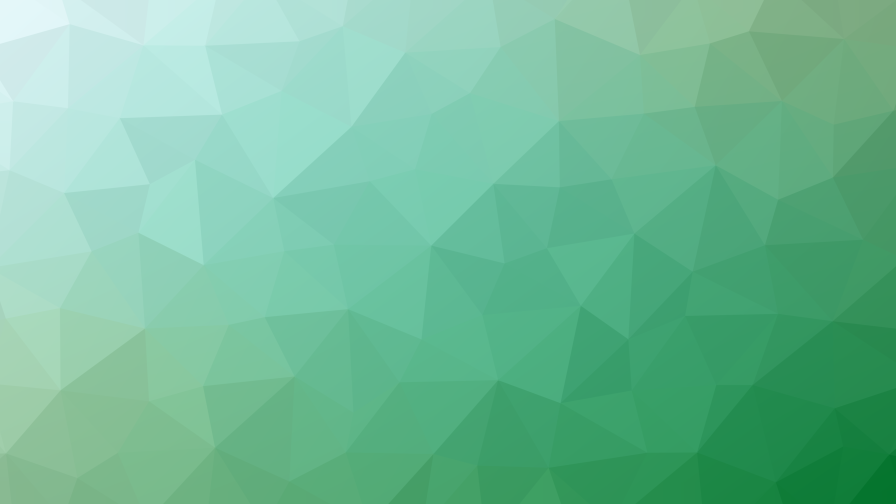
A Shadertoy shader for this background:

```glsl
const float CELL = 0.139;              // mesh spacing, in canvas heights
const vec2 MESH_ORIGIN = vec2(0.0, 0.086);
const float JITTER = 0.28;             // vertex shift, in cells
const float FLATNESS = 0.8;            // 0 = smooth gradient, 1 = flat facets
const float TONE_RANGE = 0.016;        // brightness spread between facets
const float PATCH_RANGE = 0.010;       // brightness spread between groups of facets

// Gradient colours, left to right
const vec3 TOP_ICE = vec3(0.90, 0.955, 0.97);
const vec3 TOP_MINT = vec3(0.63, 0.845, 0.78);
const vec3 TOP_SAGE = vec3(0.46, 0.65, 0.50);
const vec3 MID_AQUA = vec3(0.70, 0.88, 0.83);
const vec3 MID_TEAL = vec3(0.40, 0.75, 0.62);
const vec3 MID_GREEN = vec3(0.25, 0.585, 0.38);
const vec3 LOW_MOSS = vec3(0.53, 0.73, 0.58);
const vec3 LOW_LEAF = vec3(0.27, 0.63, 0.405);
const vec3 LOW_FOREST = vec3(0.0, 0.44, 0.16);

// Warm tint around two spots, in canvas fractions
const vec3 WARM_TINT = vec3(0.035, -0.005, -0.045);
const vec2 WARM_LEFT = vec2(0.12, 0.24);
const vec2 WARM_RIGHT = vec2(0.80, 0.92);
const float WARM_RADIUS = 0.2;

// Quadratic curve through three colours at t = 0, 0.5 and 1
vec3 curve(vec3 a, vec3 b, vec3 c, float t) {
    return a * (1.0 - t) * (1.0 - 2.0 * t) + b * 4.0 * t * (1.0 - t) + c * t * (2.0 * t - 1.0);
}

float glow(vec2 uv, vec2 spot) {
    vec2 d = (uv - spot) / WARM_RADIUS;
    return exp(-dot(d, d));
}

vec3 gradient(vec2 uv) {
    uv = clamp(uv, 0.0, 1.0);
    vec3 low = curve(LOW_MOSS, LOW_LEAF, LOW_FOREST, uv.x);
    vec3 mid = curve(MID_AQUA, MID_TEAL, MID_GREEN, uv.x);
    vec3 top = curve(TOP_ICE, TOP_MINT, TOP_SAGE, uv.x);
    return curve(low, mid, top, uv.y) + WARM_TINT * (glow(uv, WARM_LEFT) + glow(uv, WARM_RIGHT));
}

// Grid vertex shifted by layered sines
vec2 meshVertex(vec2 id) {
    vec2 shift = sin(id * vec2(2.3, 1.7) + id.yx * vec2(3.9, 4.4));
    shift += 0.6 * sin(id * vec2(5.1, 3.3) - id.yx * vec2(1.3, 2.6) + vec2(0.8, 2.1));
    return MESH_ORIGIN + CELL * (id + JITTER * shift / 1.4);
}

float cross2(vec2 a, vec2 b) {
    return a.x * b.y - a.y * b.x;
}

// Signed distance to the line a-b, positive on its left
float edgeDistance(vec2 p, vec2 a, vec2 b) {
    return cross2(normalize(b - a), p - a);
}

// Facet colour in rgb, weighted by its smooth coverage in w
vec4 facet(vec2 p, vec2 a, vec2 b, vec2 c) {
    float inside = min(edgeDistance(p, a, b), min(edgeDistance(p, b, c), edgeDistance(p, c, a)));
    float soft = 0.7 / iResolution.y;
    float coverage = smoothstep(-soft, soft, inside);
    vec2 centre = (a + b + c) / 3.0;
    vec2 aspect = vec2(iResolution.x / iResolution.y, 1.0);
    vec3 colour = gradient(mix(p, centre, FLATNESS) / aspect);
    colour += TONE_RANGE * sin(dot(centre, vec2(91.0, 57.0)));
    colour += PATCH_RANGE * sin(dot(centre, vec2(13.0, -17.0)));
    return vec4(colour, 1.0) * coverage;
}

void mainImage(out vec4 fragColor, in vec2 fragCoord) {
    vec2 p = fragCoord / iResolution.y;
    vec2 home = floor((p - MESH_ORIGIN) / CELL);
    vec4 total = vec4(0.0);

    // Split each nearby cell along its shorter diagonal
    for (int y = -1; y <= 1; y++) {
        for (int x = -1; x <= 1; x++) {
            vec2 id = home + vec2(x, y);
            vec2 a = meshVertex(id);
            vec2 b = meshVertex(id + vec2(1.0, 0.0));
            vec2 c = meshVertex(id + vec2(1.0, 1.0));
            vec2 d = meshVertex(id + vec2(0.0, 1.0));
            if (distance(a, c) < distance(b, d)) {
                total += facet(p, a, b, c) + facet(p, a, c, d);
            } else {
                total += facet(p, a, b, d) + facet(p, b, c, d);
            }
        }
    }

    // The smooth gradient fills any uncovered sliver
    vec3 base = gradient(fragCoord / iResolution.xy);
    total += vec4(base, 1.0) * 0.001;
    fragColor = vec4(clamp(total.rgb / total.w, 0.0, 1.0), 1.0);
}
```
